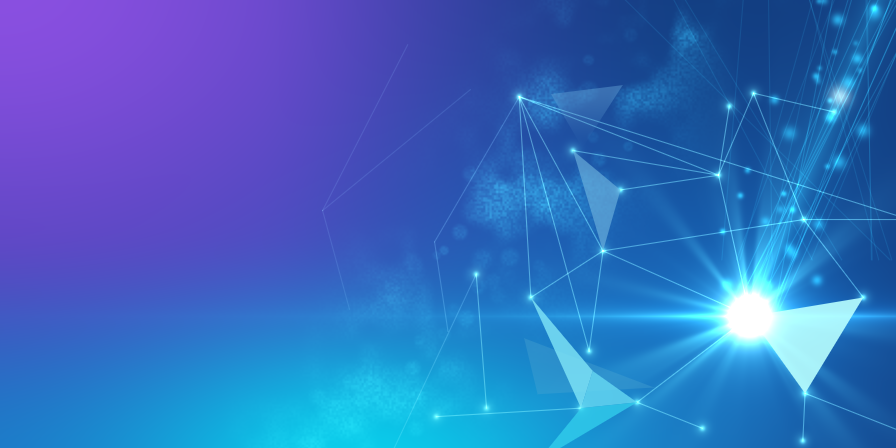
This background is drawn by a WebGL 2 fragment shader. Its source:

```glsl
#version 300 es
precision highp float;
// Violet-to-cyan backdrop with a glowing wire network, glass facets and a star flare.

uniform vec2 u_resolution;
out vec4 fragColor;

const vec2 FLARE = vec2(1.674, 0.294);

// Network joints, in units of the canvas height
const vec2 NODES[23] = vec2[](
  vec2(1.159, .784), vec2(1.279, .664), vec2(1.385, .576), vec2(1.346, .44),
  vec2(1.185, .336), vec2(1.063, .388), vec2(1.315, .216), vec2(1.422, .102),
  vec2(1.604, .609), vec2(1.682, .792), vec2(1.628, .763), vec2(1.794, .51),
  vec2(1.927, .336), vec2(1.797, .122), FLARE, vec2(1.568, .044),
  vec2(1.086, .089), vec2(.974, .07), vec2(1.862, .75), vec2(2.03, .51),
  vec2(2.03, .03), vec2(1.297, .089), vec2(1.792, .016));

// Pairs of joints tied by a wire
const ivec2 WIRES[24] = ivec2[](
  ivec2(0, 4), ivec2(0, 3), ivec2(0, 6), ivec2(0, 8), ivec2(0, 19), ivec2(1, 8),
  ivec2(2, 8), ivec2(3, 11), ivec2(3, 6), ivec2(3, 14), ivec2(3, 4), ivec2(5, 16),
  ivec2(8, 9), ivec2(9, 18), ivec2(8, 10), ivec2(8, 14), ivec2(11, 12), ivec2(11, 19),
  ivec2(14, 7), ivec2(9, 11), ivec2(15, 7), ivec2(13, 20), ivec2(13, 22), ivec2(17, 21));

float hash(vec2 p) {
  vec3 q = fract(p.xyx * vec3(.1031, .103, .0973));
  q += dot(q, q.yzx + 33.33);
  return fract((q.x + q.y) * q.z);
}

vec2 hash2(float n) { return vec2(hash(vec2(n, 3.7)), hash(vec2(n, 19.3))); }

float noise(vec2 p) {
  vec2 i = floor(p), f = fract(p);
  f *= f * (3.0 - 2.0 * f);
  return mix(mix(hash(i), hash(i + vec2(1, 0)), f.x),
             mix(hash(i + vec2(0, 1)), hash(i + 1.0), f.x), f.y);
}

float segment(vec2 p, vec2 a, vec2 b) {
  vec2 e = b - a;
  return length(p - a - e * clamp(dot(p - a, e) / dot(e, e), 0.0, 1.0));
}

float wire(vec2 p, vec2 a, vec2 b) {
  return clamp((.0012 - segment(p, a, b)) * u_resolution.y + .5, 0.0, 1.0);
}

float glow(vec2 d, float radius) { return exp(-dot(d, d) / (radius * radius)); }

float side(vec2 p, vec2 a, vec2 b) {
  vec2 e = normalize(b - a);
  return e.x * (p.y - a.y) - e.y * (p.x - a.x);
}

float facet(vec2 p, vec2 a, vec2 b, vec2 c) {
  float turn = sign(side(c, a, b));
  float d = min(min(side(p, a, b) * turn, side(p, b, c) * turn), side(p, c, a) * turn);
  return clamp(d * u_resolution.y + .5, 0.0, 1.0);
}

vec3 backdrop(vec2 p) {
  vec3 c = mix(vec3(.28, .26, .71), vec3(.54, .31, .88), glow((p - vec2(0, 1.05)) * vec2(.75, 1), .6));
  c = mix(c, vec3(.07, .23, .49), smoothstep(.55, 1.6, p.x));
  c = mix(c, vec3(.11, .47, .78), .95 * smoothstep(.5, -.02, p.y) * smoothstep(2.3, 1.1, p.x));
  c = mix(c, vec3(.1, .42, .77), .55 * glow((p - vec2(1.25, .42)) * vec2(.8, 1), .38));
  return mix(c, vec3(.03, .83, .93), .95 * glow((p - vec2(.8, -.06)) * vec2(.62, 1), .31));
}

// Grainy drifting haze with soft discs along a rising diagonal
float haze(vec2 p) {
  float bend = p.x - mix(.78, 1.48, p.y) - .07 * (noise(p * 5.0) - .5);
  float cloud = exp(-bend * bend * 32.0) * smoothstep(.3, .85, .65 * noise(p * 9.0) + .35 * noise(p * 23.0));
  for (int i = 0; i < 44; i++) {
    vec2 h = hash2(float(i) + 5.0), k = hash2(float(i) + 71.0);
    vec2 center = vec2(mix(.8, 1.48, h.x) + (h.y - .5) * .35, h.x);
    cloud += .38 * k.y * smoothstep(1.0, .4, length(p - center) / mix(.012, .034, k.x));
  }
  return cloud * (.45 + .75 * noise(p * 210.0));
}

// Bundle of luminous threads and beads rising from the flare
vec3 strands(vec2 p) {
  float threads = 0.0, beads = 0.0;
  for (int i = 0; i < 14; i++) {
    vec2 h = hash2(float(i) + 130.0) - .5;
    threads += .22 * wire(p, FLARE + vec2(h.x * .14, 0), vec2(1.97 + h.y * .22, 1.02));
    threads += .13 * wire(p, vec2(1.72 + h.y * .7, 1.02), vec2(1.8 + h.x * .5, .42));
  }
  for (int i = 0; i < 34; i++) {
    vec2 h = hash2(float(i) + 210.0), k = hash2(float(i) + 290.0);
    vec2 center = mix(FLARE, vec2(1.93, 1.0), h.x) + vec2((h.y - .5) * .26, 0);
    beads += mix(.35, .9, k.y) * glow(p - center, mix(.006, .016, k.x * k.x));
  }
  float body = exp(-segment(p, FLARE, vec2(1.97, 1.02)) * 26.0);
  return vec3(.12, .7, 1) * (threads + beads + .3 * body) + .6 * glow(p - vec2(1.875, .785), .022);
}

vec3 flare(vec2 d) {
  float r = length(d);
  float rays = pow(noise(d / max(r, .0001) * 8.0 + 20.0), 3.0) * exp(-r * 7.0);
  float band = exp(-abs(d.y) * 38.0 - abs(d.x) * 2.3);
  float streak = exp(-abs(d.y) * 190.0 - abs(d.x) * 4.5);
  return vec3(.03, .38, .85) * (.65 * exp(-r * 4.5) + band) + vec3(.3, .8, 1) * (1.4 * rays + .8 * streak)
       + 1.3 * glow(d, .045) + vec3(.3, .75, 1) * .7 * glow(d, .1);
}

void main() {
  vec2 p = gl_FragCoord.xy / u_resolution.y;
  vec3 color = backdrop(p);
  vec3 light = vec3(.12, .58, .85) * .6 * haze(p) + strands(p) + flare(p - FLARE);

  // Faint wisps on the left of the network
  vec2 knee = vec2(.72, .53), elbow = vec2(.97, .46);
  light += vec3(.3, .5, .8) * (.22 * (wire(p, knee, vec2(.91, .9)) + wire(p, knee, vec2(1.05, .8))
    + wire(p, knee, vec2(.78, .31))) + .4 * (wire(p, elbow, NODES[0]) + wire(p, elbow, vec2(1, .26))
    + wire(p, NODES[5], vec2(.88, 0))));

  // Wires and glowing joints
  for (int i = 0; i < 24; i++)
    light += vec3(.4, .75, .9) * .55 * wire(p, NODES[WIRES[i].x], NODES[WIRES[i].y]);
  for (int i = 0; i < 23; i++)
    light += vec3(.35, .85, 1) * (.8 * glow(p - NODES[i], .006) + .3 * glow(p - NODES[i], .016));
  color = 1.0 - (1.0 - color) * (1.0 - clamp(light, 0.0, 1.0));

  // Glass facets
  vec2 tip = vec2(1.323, .172), base = NODES[21];
  color = mix(color, vec3(.45, .72, .88), .6 * facet(p, NODES[1], NODES[2], NODES[3]));
  color = mix(color, vec3(.4, .65, .85), .45 * smoothstep(.66, .82, p.y) * facet(p, vec2(1.23, .79), vec2(1.39, .81), vec2(1.3, .67)));
  color = mix(color, vec3(.3, .65, .82), .35 * facet(p, vec2(1.17, .245), vec2(1.2, .12), vec2(1.46, .135)));
  color = mix(color, vec3(.5, .9, .97), .8 * facet(p, NODES[4], tip, base));
  color = mix(color, vec3(.4, .85, .95), .8 * facet(p, tip, NODES[7], base));
  color = mix(color, vec3(.2, .82, .93), .75 * facet(p, base, NODES[7], vec2(1.2, -.03)));
  color = mix(color, vec3(.72, 1, 1), .9 * facet(p, FLARE, NODES[12], NODES[13]));
  color += .9 * glow(p - FLARE, .045);

  fragColor = vec4(clamp(color, 0.0, 1.0), 1);
}
```
